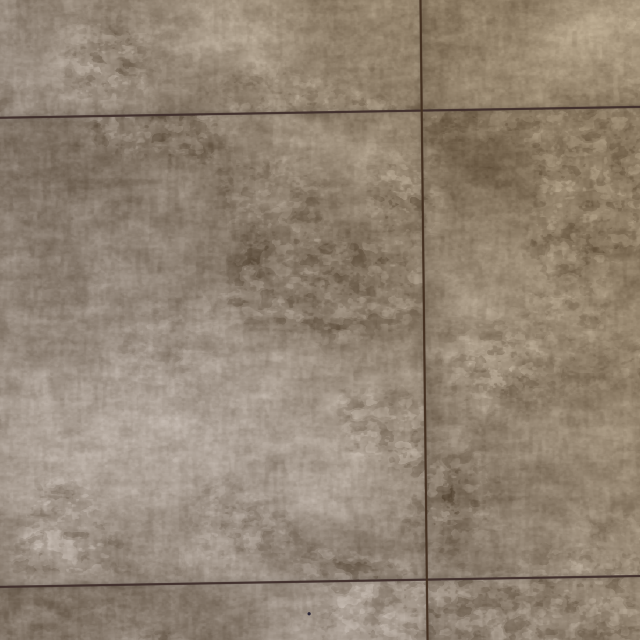
This texture is drawn by a Shadertoy shader. Its source:

```glsl
// Large weathered stone-look floor slabs, split by thin dark joints set slightly askew.
// Smooth cellular noise layers make cloudy stains, woven grain and clustered scuffs;
// broad elliptical washes set the light and dark areas of the slabs.

const float SLAB_SIZE = 0.733;
const float JOINT_HALF_WIDTH = 0.0017;
const vec3 STONE_DARK = vec3(0.40, 0.34, 0.275);
const vec3 STONE_LIGHT = vec3(0.765, 0.715, 0.665);
const vec3 JOINT_ACROSS = vec3(0.25, 0.18, 0.17);
const vec3 JOINT_DOWN = vec3(0.26, 0.18, 0.12);
const vec3 SPECK_COLOR = vec3(0.17, 0.15, 0.22);

vec3 hash3(vec2 p) {
    vec3 k = vec3(dot(p, vec2(127.1, 311.7)), dot(p, vec2(269.5, 183.3)), dot(p, vec2(419.2, 371.9)));
    return fract(sin(k) * 43758.55);
}

// Blend of random cell values weighted by distance, centred on zero
float cellNoise(vec2 p) {
    vec2 cell = floor(p), local = fract(p);
    vec2 sum = vec2(0.0);
    for (int y = -1; y <= 1; y++)
    for (int x = -1; x <= 1; x++) {
        vec2 offset = vec2(x, y);
        vec3 rnd = hash3(cell + offset);
        vec2 d = offset + 0.2 + 0.6 * rnd.xy - local;
        float weight = exp(-6.0 * dot(d, d));
        sum += weight * vec2(rnd.z - 0.5, 1.0);
    }
    return sum.x / sum.y;
}

float layeredNoise(vec2 p, int octaves) {
    float total = 0.0, amplitude = 1.0;
    for (int i = 0; i < octaves; i++) {
        total += amplitude * cellNoise(p);
        p = p * 2.07 + 19.3;
        amplitude *= 0.62;
    }
    return total;
}

// Soft elliptical spot
float wash(vec2 p, vec2 centre, vec2 radius) {
    vec2 d = (p - centre) / radius;
    return exp(-dot(d, d));
}

// Large-scale brightness, kept separate on each slab
float slabTone(vec2 p, vec2 slab) {
    if (slab.y > 0.5)
        return slab.x < 0.0
            ? 0.46 + 0.14 * wash(p, vec2(0.38, 0.92), vec2(0.12, 0.1)) - 0.12 * wash(p, vec2(0.52, 0.9), vec2(0.08, 0.2))
            : 0.37 + 0.28 * wash(p, vec2(0.95, 0.95), vec2(0.2, 0.09));
    if (slab.y < -0.5)
        return slab.x < 0.0 ? mix(0.3, 0.62, smoothstep(0.05, 0.6, p.x)) : 0.3 + 0.5 * (p.x - 0.66);
    if (slab.x >= 0.0)
        return 0.44 - 0.27 * wash(p, vec2(0.7, 0.77), vec2(0.14, 0.08))
                    + 0.08 * wash(p, vec2(0.72, 0.5), vec2(0.1, 0.1));
    return 0.47 + 0.36 * wash(p, vec2(0.13, 0.31), vec2(0.27, 0.14))
                + 0.16 * wash(p, vec2(0.45, 0.27), vec2(0.22, 0.12))
                + 0.13 * wash(p, vec2(0.62, 0.74), vec2(0.09, 0.1))
                - 0.17 * wash(p, vec2(0.16, 0.74), vec2(0.3, 0.14))
                - 0.24 * wash(p, vec2(0.53, 0.62), vec2(0.22, 0.09));
}

// Where wear gathers: random patches plus a few worn spots
float scuffMask(vec2 p, vec2 seed) {
    float patches = smoothstep(0.0, 0.3, cellNoise(p * vec2(6.0, 8.0) + seed));
    float worn = wash(p, vec2(0.63, 0.69), vec2(0.05, 0.06))
               + wash(p, vec2(0.7, 0.22), vec2(0.06, 0.07))
               + wash(p, vec2(0.78, 0.43), vec2(0.07, 0.06))
               + wash(p, vec2(0.17, 0.9), vec2(0.06, 0.06));
    return min(0.2 + 0.6 * patches + worn, 1.2);
}

float lineCover(float dist, float halfWidth, float pixel) {
    return 1.0 - smoothstep(-0.7 * pixel, 0.7 * pixel, abs(dist) - halfWidth);
}

void mainImage(out vec4 fragColor, in vec2 fragCoord) {
    vec2 p = fragCoord / iResolution.xy;
    float pixel = 1.0 / iResolution.y;

    // Skewed slab grid and signed distance to the nearest joints
    vec2 grid = (p - vec2(0.668 - 0.011 * p.y, 0.083 + 0.017 * p.x)) / SLAB_SIZE;
    vec2 slab = floor(grid);
    vec2 joint = (grid - floor(grid + 0.5)) * SLAB_SIZE;
    vec2 seed = slab * vec2(37.0, 53.0);

    // Clouds, horizontal streaks and crossed fine grain
    float tone = slabTone(p, slab);
    tone += 0.26 * layeredNoise(p * vec2(7.0, 11.0) + seed, 4);
    tone += 0.15 * layeredNoise(p * vec2(22.0, 75.0) + seed, 2);
    tone += 0.13 * cellNoise(p * vec2(150.0, 42.0) + seed);
    tone += 0.12 * cellNoise(p * vec2(190.0, 230.0) + seed);

    // Pale and dark scuffs
    float fleck = layeredNoise(p * vec2(42.0, 58.0) + seed + 7.0, 3);
    float scuff = smoothstep(0.14, 0.42, fleck) - smoothstep(0.16, 0.42, -fleck);
    tone += 0.24 * scuff * scuffMask(p, seed);

    // Stone colour, warmer toward the top and right
    vec3 color = mix(STONE_DARK, STONE_LIGHT, clamp(tone, -0.15, 1.1));
    float warmth = smoothstep(0.5, 1.5, p.x + 0.7 * p.y);
    color *= mix(vec3(0.99, 1.0, 1.02), vec3(1.02, 1.0, 0.92), warmth);

    // Shaded slab edges, joints and one small speck
    float edge = min(abs(joint.x), abs(joint.y));
    color *= 1.0 - 0.14 * exp(-edge / 0.004);
    color = mix(color, JOINT_ACROSS, 0.95 * lineCover(joint.y, JOINT_HALF_WIDTH, pixel));
    color = mix(color, JOINT_DOWN, 0.95 * lineCover(joint.x, JOINT_HALF_WIDTH, pixel));
    color = mix(color, SPECK_COLOR, lineCover(length(p - vec2(0.483, 0.041)), 0.0025, pixel));

    fragColor = vec4(color, 1.0);
}
```
